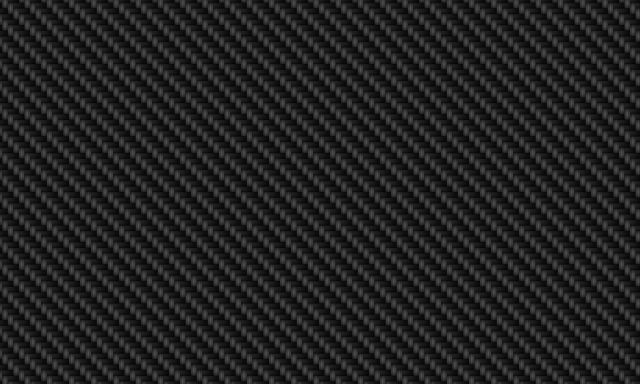
A WebGL 1 fragment shader for this pattern:

```glsl
precision highp float;

uniform vec2 u_resolution;

const float PI = 3.14159265;

// Dark seam on both sides of a yarn; across runs from 0 to 1
float seam(float across, float width) {
    return smoothstep(0.0, width, min(across, 1.0 - across));
}

// Upright yarn: bright in the middle of its float, with fine strands
float warpShade(float across, float along) {
    float sheen = 0.13 + 0.17 * sin(PI * along);
    float strands = 0.9 + 0.16 * cos(4.0 * PI * across);
    return sheen * strands * mix(0.4, 1.0, seam(across, 0.14));
}

// Level yarn: fades to the right and towards its lower edge
float weftShade(float across, float along) {
    float sheen = mix(0.14, 0.045, smoothstep(0.0, 1.0, along));
    float strands = 0.97 + 0.08 * cos(4.0 * PI * across);
    return sheen * strands * (1.1 - 0.4 * across) * mix(0.35, 1.0, seam(across, 0.16));
}

// Two-over, two-under twill with one yarn per unit, y pointing down
float twill(vec2 p) {
    vec2 yarn = floor(p);
    vec2 across = fract(p);
    float warpRun = mod(p.y - yarn.x, 4.0);
    float weftRun = mod(p.x - yarn.y - 1.0, 4.0);
    if (warpRun < 2.0) {
        return warpShade(across.x, warpRun * 0.5);
    }
    return weftShade(across.y, weftRun * 0.5);
}

void main() {
    // Average a 4 by 4 grid of samples to smooth the yarn edges
    float shade = 0.0;
    for (int j = 0; j < 4; j++) {
        for (int i = 0; i < 4; i++) {
            vec2 offset = (vec2(float(i), float(j)) + 0.5) / 4.0 - 0.5;
            vec2 uv = (gl_FragCoord.xy + offset) / u_resolution;
            shade += twill(vec2(uv.x * 115.2 - 0.4, (1.0 - uv.y) * 69.0 + 0.5));
        }
    }
    gl_FragColor = vec4(vec3(shade / 16.0), 1.0);
}
```
